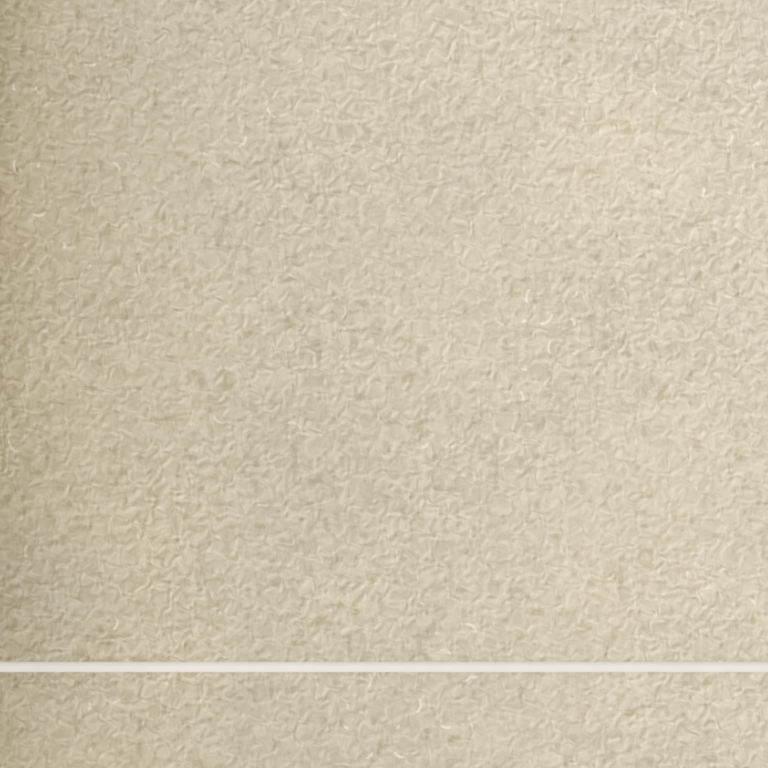
Give the GLSL for this texture, as a three.js fragment shader.

```glsl
#define TILE_ROWS 1.0
#define JOINT_Y 0.1315
#define JOINT_HALF 0.0066
#define EDGE_SOFT 0.0016
#define GRAIN_SCALE 165.0
#define GRAIN_DEPTH 0.72
#define CLOUD_DEPTH 0.26
#define FLECK_CELLS 30.0
#define FLECK_SHARE 0.24
#define STONE_DARK vec3(0.685, 0.638, 0.532)
#define STONE_LIGHT vec3(0.885, 0.845, 0.768)
#define GROUT vec3(0.925, 0.902, 0.865)

varying vec2 vUv;

float hash(vec2 p) {
  vec3 q = fract(p.xyx * 0.1031);
  q += dot(q, q.yzx + 33.33);
  return fract((q.x + q.y) * q.z);
}

float noise(vec2 p) {
  vec2 cell = floor(p);
  vec2 f = fract(p);
  f = f * f * (3.0 - 2.0 * f);
  float low = mix(hash(cell), hash(cell + vec2(1.0, 0.0)), f.x);
  float high = mix(hash(cell + vec2(0.0, 1.0)), hash(cell + vec2(1.0)), f.x);
  return mix(low, high, f.y);
}

float fbm(vec2 p) {
  float sum = 0.0;
  float weight = 0.5;
  for (int i = 0; i < 4; i++) {
    sum += weight * noise(p);
    p = mat2(1.6, 1.2, -1.2, 1.6) * p + 17.3;
    weight *= 0.5;
  }
  return sum / 0.9375;
}

// Warped height field that gives short, worm-like pits
float grainHeight(vec2 p) {
  vec2 warp = vec2(noise(p * 0.45 + 31.0), noise(p * 0.45 + 73.0)) - 0.5;
  p = mat2(0.8, 0.6, -0.6, 0.8) * (p + 1.8 * warp);
  return 0.7 * noise(p) + 0.3 * noise(p * 1.9 + 9.0);
}

// Sparse curved fibres, at most one in each cell
float flecks(vec2 uv) {
  vec2 p = uv * FLECK_CELLS;
  vec2 cell = floor(p);
  float seed = hash(cell + 211.0);
  vec2 center = 0.4 + 0.2 * vec2(hash(cell + 41.0), hash(cell + 87.0));
  float angle = 6.2832 * hash(cell + 131.0);
  vec2 q = fract(p) - center;
  q = mat2(cos(angle), -sin(angle), sin(angle), cos(angle)) * q;
  q.y += 1.2 * q.x * q.x;
  float halfLength = mix(0.04, 0.26, hash(cell + 173.0));
  float d = length(vec2(max(abs(q.x) - halfLength, 0.0), q.y));
  float present = step(1.0 - FLECK_SHARE, seed);
  return present * (1.0 - smoothstep(0.02, 0.09, d));
}

void main() {
  vec2 uv = vUv;

  // Broad light from the right, with a dark left rim
  float tone = 0.21 + 0.61 * (1.0 - exp(-3.0 * uv.x));
  tone -= 0.26 * exp(-uv.x / 0.035) * mix(0.45, 1.0, uv.y);
  tone += 0.10 * (uv.y - 0.5) * smoothstep(0.0, 0.35, uv.x);

  // Cloudy mottling
  float cloud = fbm(uv * 5.0 + 4.0) - 0.5;
  tone += CLOUD_DEPTH * cloud + 0.12 * (fbm(uv * 28.0) - 0.5);

  // Fine grain, lit as a shallow relief
  vec2 p = uv * GRAIN_SCALE;
  float height = grainHeight(p);
  float relief = height - grainHeight(p + vec2(-0.45, 0.55));
  float roughness = mix(0.75, 1.15, noise(uv * 9.0 + 57.0));
  tone += GRAIN_DEPTH * roughness * (0.65 * (height - 0.5) + 0.5 * relief);
  tone -= 0.22 * smoothstep(0.72, 0.92, noise(p * 0.6 + 119.0));

  // Pale fibres gather in patches
  float patches = smoothstep(0.40, 0.75, noise(uv * 7.0 + 23.0));
  tone += 0.42 * patches * flecks(uv);

  vec3 color = mix(STONE_DARK, STONE_LIGHT, clamp(tone, -0.4, 1.35));
  color += vec3(0.006, 0.0, -0.012) * cloud * 2.0;

  // Horizontal joint between tile rows
  float rowY = (fract(uv.y * TILE_ROWS - JOINT_Y + 0.5) - 0.5) / TILE_ROWS;
  float d = abs(rowY) - JOINT_HALF;
  float joint = 1.0 - smoothstep(-EDGE_SOFT, EDGE_SOFT, d);
  float lip = smoothstep(0.0, JOINT_HALF, rowY);
  vec3 grout = GROUT * (1.0 - 0.07 * lip);
  grout *= mix(0.96, 1.0, smoothstep(0.0, 0.3, uv.x));
  grout += 0.015 * (noise(uv * vec2(60.0, 200.0)) - 0.5);
  color *= 1.0 - 0.06 * exp(-max(d, 0.0) / 0.0025);
  color = mix(color, grout, joint);

  gl_FragColor = vec4(color, 1.0);
}
```
